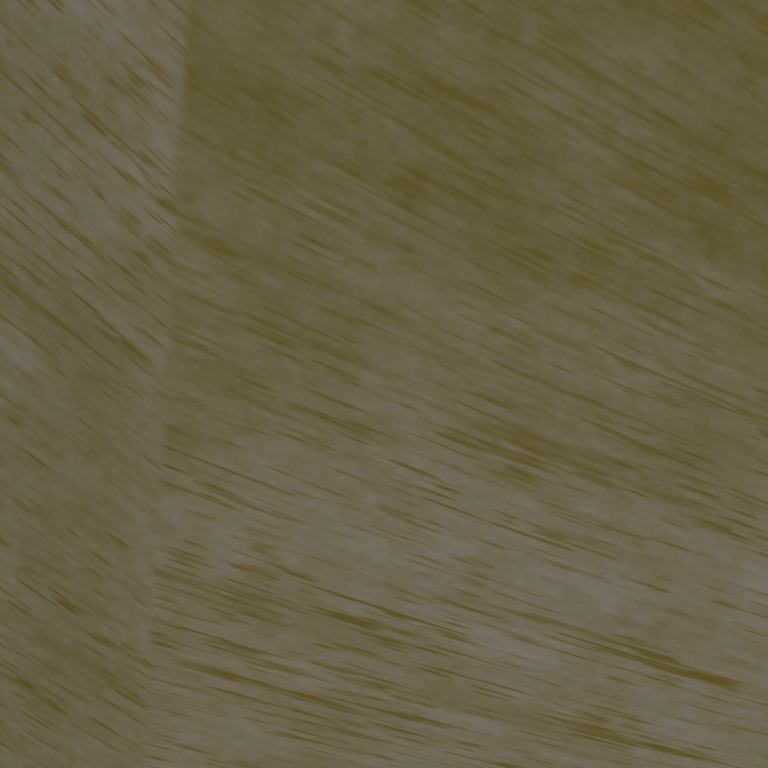
This texture is drawn by a WebGL 2 fragment shader. Its source:

```glsl
#version 300 es
precision highp float;

#define SEAM_TOP 0.243
#define SEAM_BOTTOM 0.188
#define SEAM_SOFTNESS 0.010
#define PORE_DENSITY 125.0
#define PORE_STRETCH 8.0
#define PORE_DEPTH 0.72
#define FIBRE_CONTRAST 0.62
#define MOTTLE_CONTRAST 0.58
#define PALE_WOOD vec3(0.455, 0.425, 0.368)
#define OLIVE_WOOD vec3(0.370, 0.340, 0.196)
#define PORE_COLOR vec3(0.340, 0.288, 0.075)

uniform vec2 u_resolution;
out vec4 fragColor;

float hash(vec2 p) {
    return fract(sin(dot(p, vec2(127.1, 311.7))) * 43758.5453);
}

float noise(vec2 p) {
    vec2 cell = floor(p);
    vec2 f = fract(p);
    f = f * f * (3.0 - 2.0 * f);
    float low = mix(hash(cell), hash(cell + vec2(1, 0)), f.x);
    float high = mix(hash(cell + vec2(0, 1)), hash(cell + vec2(1, 1)), f.x);
    return mix(low, high, f.y);
}

float fbm(vec2 p) {
    float sum = 0.0;
    float amplitude = 0.5;
    for (int i = 0; i < 4; i++) {
        sum += amplitude * noise(p);
        p = mat2(1.6, 1.2, -1.2, 1.6) * p + 17.3;
        amplitude *= 0.5;
    }
    return sum / 0.9375;
}

// Coordinates along and across fibres whose downward slope grows with height.
vec2 fibreCoords(vec2 p, float slopeBottom, float slopeTop) {
    float growth = slopeTop - slopeBottom;
    float slope = slopeBottom + growth * p.y;
    float middle = 0.5 * (slopeBottom + slopeTop);
    float across = middle * (p.x + log(slope) / growth);
    return vec2(p.x - middle * p.y, across * inversesqrt(1.0 + middle * middle));
}

// Thin dark pores, gathered in loose bands and broken along their length.
float pores(vec2 g) {
    float band = noise(g * vec2(2.5, 19.0) + 5.0) - 0.5;
    float sum = 0.0;
    for (int i = 0; i < 3; i++) {
        float k = float(i);
        vec2 q = g * vec2(PORE_STRETCH, PORE_DENSITY) * (1.0 + 0.3 * k);
        float mark = noise(q + k * 37.7);
        mark += 0.26 * (noise(q * vec2(3.1, 1.7) + 71.0) - 0.5);
        sum = max(sum, smoothstep(0.68, 1.08, mark + 0.22 * band));
    }
    return sum;
}

vec3 plank(vec2 p, vec2 g, float paleness, float poreStrength) {
    // Broad bands and fine fibres along the grain
    float bands = noise(g * vec2(3.0, 24.0)) - 0.5;
    float fibres = noise(g * vec2(11.0, 80.0) + 61.0) - 0.5;
    float hairs = noise(g * vec2(24.0, 170.0) + 23.0) - 0.5;

    // Soft blotches, flecks and a fuzzy grit
    float mottle = fbm(p * 9.0 + 3.0) - 0.5;
    float flecks = fbm(g * vec2(45.0, 85.0) + 11.0) - 0.5;
    float grit = noise(p * 140.0) - 0.5;

    float tone = paleness
        + FIBRE_CONTRAST * (0.50 * bands + 0.42 * fibres + 0.30 * hairs)
        + MOTTLE_CONTRAST * (0.9 * mottle + 0.8 * flecks + 0.24 * grit);
    vec3 color = mix(OLIVE_WOOD, PALE_WOOD, clamp(tone, -0.1, 1.25));
    return mix(color, PORE_COLOR, PORE_DEPTH * poreStrength * pores(g));
}

void main() {
    vec2 p = gl_FragCoord.xy / u_resolution.y;

    // Two planks whose fibres meet at a slanted seam
    vec2 leftGrain = fibreCoords(p, 0.58, 0.98) + vec2(7.0, 4.0);
    vec2 rightGrain = fibreCoords(p, 0.24, 0.60);

    // The right plank turns olive and smoother towards the top
    float height = smoothstep(0.15, 0.95, p.y);
    float rightPale = mix(0.80, 0.29, height);
    float leftPale = 0.70;
    vec3 left = plank(p, leftGrain, leftPale, 1.0);
    vec3 right = plank(p + 2.0, rightGrain, rightPale, mix(1.0, 0.6, height));

    float seam = mix(SEAM_BOTTOM, SEAM_TOP, p.y) + 0.012 * (noise(p * 14.0) - 0.5);
    float side = smoothstep(-SEAM_SOFTNESS, SEAM_SOFTNESS, p.x - seam);
    vec3 color = mix(left, right, side);

    // Gentle falloff of light towards the left edge
    color *= mix(0.965, 1.0, smoothstep(0.0, 0.3, p.x));
    fragColor = vec4(color, 1.0);
}
```
